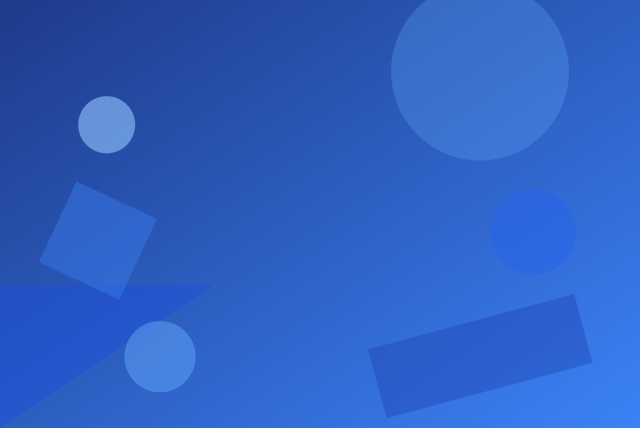
A Shadertoy shader for this background:

```glsl
const float ASPECT = 1.5;

const vec3 NAVY      = vec3(0.118, 0.227, 0.541);
const vec3 AZURE     = vec3(0.231, 0.510, 0.965);
const vec3 SKY       = vec3(0.376, 0.647, 0.980);
const vec3 PALE_SKY  = vec3(0.576, 0.773, 0.992);
const vec3 ROYAL     = vec3(0.145, 0.388, 0.922);
const vec3 COBALT    = vec3(0.114, 0.306, 0.847);
const vec3 DEEP_BLUE = vec3(0.118, 0.251, 0.686);

// Discs: centre and radius
const vec3 LARGE_DISC = vec3(1.125, 0.8333, 0.2083);
const vec3 PALE_DISC  = vec3(0.250, 0.7085, 0.0667);
const vec3 ROYAL_DISC = vec3(1.250, 0.4590, 0.1000);
const vec3 LOW_DISC   = vec3(0.375, 0.1667, 0.0833);

// Boxes: centre and half size, with tilt in degrees
const vec4 SQUARE = vec4(0.2295, 0.4380, 0.1040, 0.1040);
const vec4 BAR    = vec4(1.1258, 0.1680, 0.2500, 0.0833);
const float SQUARE_TILT = -25.0;
const float BAR_TILT = 15.0;

// Corner wedge: width, height and edge softness
const vec2 WEDGE = vec2(0.5, 0.3333);
const float WEDGE_SOFTNESS = 0.004;

float discDistance(vec2 p, vec3 disc) {
    return length(p - disc.xy) - disc.z;
}

float boxDistance(vec2 p, vec4 box, float tilt) {
    float a = radians(tilt);
    vec2 q = p - box.xy;
    q = vec2(cos(a) * q.x + sin(a) * q.y, cos(a) * q.y - sin(a) * q.x);
    vec2 d = abs(q) - box.zw;
    return length(max(d, 0.0)) + min(max(d.x, d.y), 0.0);
}

float wedgeDistance(vec2 p) {
    float slope = dot(p, vec2(WEDGE.y, -WEDGE.x)) / length(WEDGE);
    return max(p.y - WEDGE.y, slope);
}

// Blend a translucent shape over the colour below
void layer(inout vec3 color, vec3 tint, float opacity, float dist, float edge) {
    float coverage = 1.0 - smoothstep(-edge, edge, dist);
    color = mix(color, tint, opacity * coverage);
}

void mainImage(out vec4 fragColor, in vec2 fragCoord) {
    vec2 uv = fragCoord / iResolution.xy;
    vec2 p = uv * vec2(ASPECT, 1.0);
    float edge = 0.75 / iResolution.y;

    // Diagonal gradient from upper left to lower right
    vec3 color = mix(NAVY, AZURE, 0.5 * (uv.x + 1.0 - uv.y));

    // Translucent shapes, back to front
    layer(color, COBALT, 0.5, wedgeDistance(p), max(edge, WEDGE_SOFTNESS));
    layer(color, SKY, 0.3, discDistance(p, LARGE_DISC), edge);
    layer(color, AZURE, 0.4, boxDistance(p, SQUARE, SQUARE_TILT), edge);
    layer(color, DEEP_BLUE, 0.4, boxDistance(p, BAR, BAR_TILT), edge);
    layer(color, PALE_SKY, 0.6, discDistance(p, PALE_DISC), edge);
    layer(color, ROYAL, 0.5, discDistance(p, ROYAL_DISC), edge);
    layer(color, SKY, 0.5, discDistance(p, LOW_DISC), edge);

    fragColor = vec4(color, 1.0);
}
```
